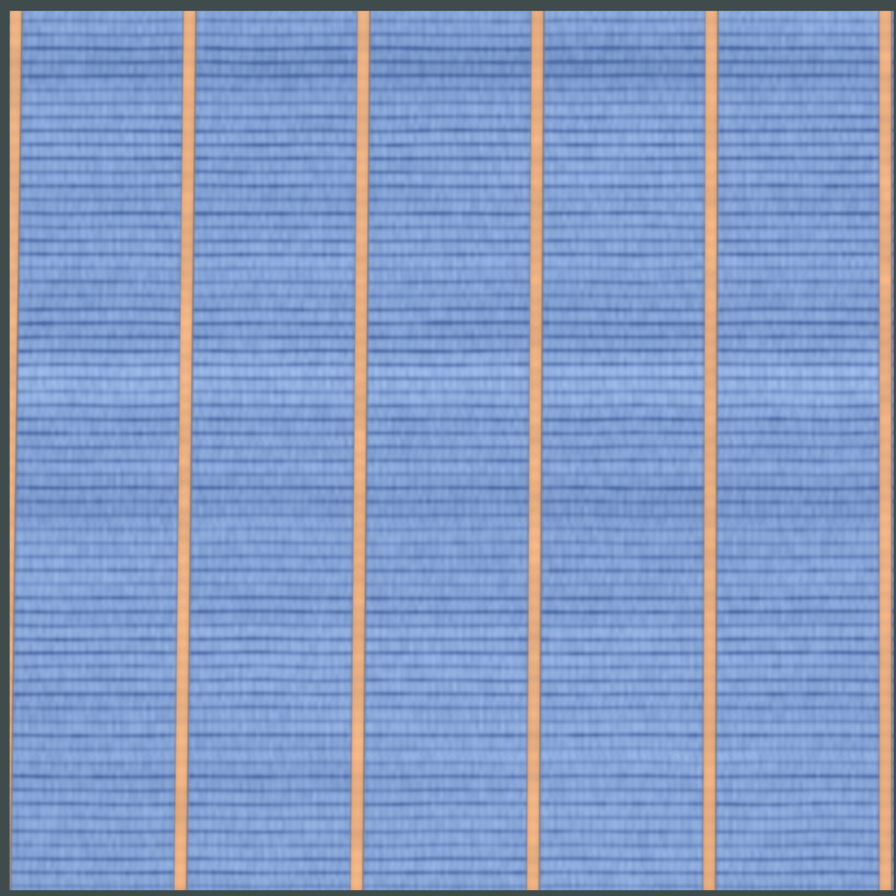
Give the GLSL for this texture, as a WebGL 1 fragment shader.

```glsl
precision highp float;
// Ribbed blue woven cloth with slightly leaning orange stripes and a dark edge.

uniform vec2 u_resolution;

const float PANELS = 5.0;
const float RIBS = 64.0;
const float THREADS = 128.0;
const float STRIPE_HALF_WIDTH = 0.0068;
const vec2 CLOTH_MIN = vec2(0.0108, 0.0065);
const vec2 CLOTH_MAX = vec2(0.9974, 0.9878);

const vec3 BLUE_SHADE = vec3(0.34, 0.46, 0.68);
const vec3 BLUE_LIGHT = vec3(0.58, 0.70, 0.89);
const vec3 ORANGE = vec3(0.92, 0.69, 0.51);
const vec3 STRIPE_RIM = vec3(0.52, 0.48, 0.50);
const vec3 BORDER = vec3(0.25, 0.30, 0.30);

float hash(vec2 p) {
  return fract(sin(dot(p, vec2(127.1, 311.7))) * 43758.5453);
}

float noise(vec2 p) {
  vec2 cell = floor(p);
  vec2 f = fract(p);
  f = f * f * (3.0 - 2.0 * f);
  float low = mix(hash(cell), hash(cell + vec2(1.0, 0.0)), f.x);
  float high = mix(hash(cell + vec2(0.0, 1.0)), hash(cell + vec2(1.0, 1.0)), f.x);
  return mix(low, high, f.y);
}

float bump(float d, float width) {
  return exp(-d * d / (width * width));
}

// Signed distance to the nearest stripe; spacing widens toward the bottom
float stripeOffset(vec2 uv) {
  float first = mix(0.0042, 0.0176, uv.y);
  float spacing = mix(0.1968, 0.1941, uv.y);
  float index = clamp(floor((uv.x - first) / spacing + 0.5), 0.0, PANELS);
  return uv.x - first - index * spacing;
}

// Grooves between ribs, each with its own depth and uneven along its length
float grooveShade(float rib, float x) {
  float index = floor(rib);
  float d = fract(rib) - 0.5;
  float depth = 0.32 + 0.40 * hash(vec2(index, 3.0));
  depth *= 0.75 + 0.5 * noise(vec2(x * 45.0, index * 7.0));
  return depth * bump(d, 0.18);
}

// Broad tonal bands that drift down the cloth
float bandTone(vec2 uv) {
  float tone = 0.16 * (noise(vec2(uv.x * 3.0, uv.y * 14.0)) - 0.5);
  tone -= 0.22 * bump(uv.y - 0.435, 0.025);
  tone -= 0.18 * bump(uv.y - 0.925, 0.022);
  tone += 0.14 * bump(uv.y - 0.585, 0.03);
  return tone + 0.12 * bump(uv.y - 0.085, 0.03);
}

// Fine upright threads, broken from rib to rib
float threadTone(float x, float rib) {
  float grain = noise(vec2(x * THREADS * 1.6, rib * 1.4)) - 0.5;
  float weave = cos(6.28318 * (x * THREADS + 0.3 * hash(vec2(floor(rib), 9.0))));
  return 0.26 * grain + 0.045 * weave;
}

vec3 clothColor(vec2 uv) {
  float wobble = 0.12 * (noise(vec2(uv.x * 14.0, uv.y * 20.0)) - 0.5);
  float rib = (uv.y - CLOTH_MIN.y) / (CLOTH_MAX.y - CLOTH_MIN.y) * RIBS + 0.23 + wobble;
  float ribTone = 0.16 * (noise(vec2(4.0, rib)) - 0.5);
  float tone = 0.80 - grooveShade(rib, uv.x) + ribTone;
  tone += bandTone(uv) + threadTone(uv.x, rib);
  return mix(BLUE_SHADE, BLUE_LIGHT, clamp(tone, -0.1, 1.2));
}

vec3 stripeColor(vec2 uv, float offset) {
  float side = abs(offset) / STRIPE_HALF_WIDTH;
  float ribs = cos(6.28318 * uv.y * RIBS);
  float wear = noise(vec2(uv.x * 30.0, uv.y * 45.0)) - 0.5;
  float light = 1.0 + 0.015 * ribs + 0.09 * wear - 0.06 * side * side;
  return ORANGE * light;
}

float insideCloth(vec2 uv, vec2 soft) {
  vec2 low = smoothstep(CLOTH_MIN - soft, CLOTH_MIN + soft, uv);
  vec2 high = 1.0 - smoothstep(CLOTH_MAX - soft, CLOTH_MAX + soft, uv);
  return low.x * low.y * high.x * high.y;
}

void main() {
  vec2 uv = gl_FragCoord.xy / u_resolution;
  vec2 pixel = 1.0 / u_resolution;

  vec3 color = clothColor(uv);

  // Stripes with a soft brown rim, heavier on the right
  float offset = stripeOffset(uv);
  float soft = max(0.0014, 0.75 * pixel.x);
  float rim = bump(abs(offset) - STRIPE_HALF_WIDTH, 0.0022);
  color = mix(color, STRIPE_RIM, rim * (offset > 0.0 ? 0.75 : 0.45));
  float edge = STRIPE_HALF_WIDTH - 0.0005;
  float stripe = 1.0 - smoothstep(edge - soft, edge + soft, abs(offset));
  color = mix(color, stripeColor(uv, offset), stripe);

  // Dark surround
  color = mix(BORDER, color, insideCloth(uv, 0.75 * pixel));
  gl_FragColor = vec4(color, 1.0);
}
```
